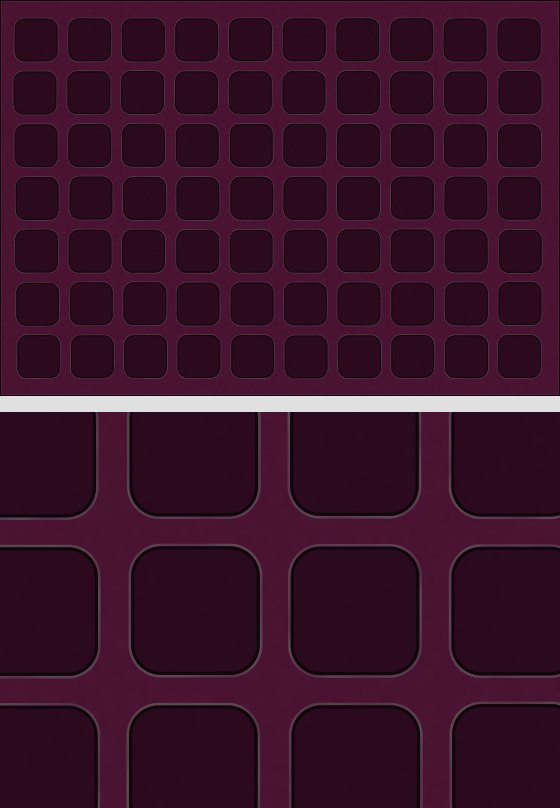
Top, the full canvas; bottom, a detail of the centre.
Reproduce this pattern procedurally as a WebGL 2 fragment shader.

```glsl
#version 300 es
precision highp float;
// Grid of ten by seven dark rounded wells, finely outlined, on a plum tray.
uniform vec2 u_resolution;
out vec4 fragColor;

float hash(vec2 p) {
  vec3 q = fract(p.xyx * vec3(0.1031, 0.1030, 0.0973));
  q += dot(q, q.yzx + 33.33);
  return fract((q.x + q.y) * q.z);
}

float valueNoise(vec2 p) {
  vec2 i = floor(p), f = fract(p);
  f = f * f * (3.0 - 2.0 * f);
  return mix(mix(hash(i), hash(i + vec2(1, 0)), f.x),
             mix(hash(i + vec2(0, 1)), hash(i + vec2(1, 1)), f.x), f.y);
}

float roundedBox(vec2 p, vec2 halfSize, float radius) {
  vec2 q = abs(p) - halfSize + radius;
  return length(max(q, 0.0)) + min(max(q.x, q.y), 0.0) - radius;
}

// Coverage of a line of the given width centred on distance zero.
float line(float d, float width, float pixel) {
  return clamp((0.5 * width - abs(d)) / pixel + 0.5, 0.0, 1.0) * min(1.0, width / pixel);
}

void main() {
  float pixel = 1.0 / u_resolution.y;
  vec2 p = gl_FragCoord.xy * pixel;
  vec2 canvas = u_resolution * pixel;

  // Nearest well: rows start and space themselves slightly unevenly.
  float row = clamp(round((p.y - 0.0993) / 0.1333), 0.0, 6.0);
  float rowStep = mod(row, 3.0);
  float start = 0.0980 - 0.0031 * rowStep - 0.0035 * floor(row / 3.0);
  float pitch = 0.1349 + 0.0003 * rowStep + 0.0001 * row;
  float column = clamp(round((p.x - start) / pitch), 0.0, 9.0);
  vec2 cell = vec2(column, row);
  vec2 center = vec2(start + pitch * column, 0.0993 + 0.1333 * row);
  center += 0.0016 * (vec2(hash(cell + 3.7), hash(cell + 19.1)) - 0.5);
  float d = roundedBox(p - center, vec2(0.0540), 0.0250);

  // Tray and well surfaces with faint mottling.
  vec3 plum = vec3(0.29, 0.075, 0.197);
  vec3 wellColor = vec3(0.17, 0.04, 0.115);
  vec3 ink = vec3(0.03, 0.025, 0.03);
  vec3 rimGray = vec3(0.38, 0.32, 0.35);
  float mottle = valueNoise(p * 150.0) - 0.5;
  vec3 color = plum + 0.014 * mottle;
  color = mix(color, wellColor + 0.006 * mottle, clamp(0.5 - d / pixel, 0.0, 1.0));

  // Pale rim outside a dark inner line, unevenly worn.
  float wear = 0.45 + 0.4 * valueNoise(p * 45.0 + 7.0);
  color = mix(color, rimGray, wear * line(d - 0.0012, 0.0022, pixel));
  color = mix(color, ink, 0.8 * line(d + 0.0012, 0.0027, pixel));

  // Dark canvas border with a thin gray inner edge.
  float edge = -roundedBox(p - 0.5 * canvas, 0.5 * canvas, 0.0);
  color = mix(color, rimGray, 0.35 * line(edge - 0.0036, 0.0018, pixel));
  color = mix(color, ink, 0.8 * line(edge - 0.0012, 0.0026, pixel));

  fragColor = vec4(color, 1.0);
}
```
